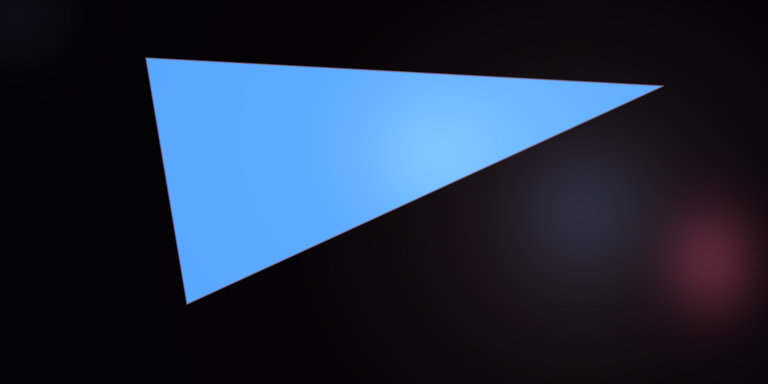
A Shadertoy shader for this background:

```glsl
// A sharp sky-blue triangle over a near-black field with soft coloured lights.
// Lights are Gaussian falloffs; the triangle is an exact distance function
// with a thin mauve rim. Lengths are in canvas heights, origin lower left.

const vec3 NIGHT = vec3(0.012, 0.006, 0.016);
const vec3 WARM  = vec3(0.110, 0.072, 0.078);
const vec3 SLATE = vec3(0.050, 0.100, 0.145);
const vec3 ROSE  = vec3(0.270, 0.095, 0.145);
const vec3 TEAL  = vec3(0.030, 0.050, 0.065);
const vec3 SKY   = vec3(0.350, 0.660, 1.000);
const vec3 SHINE = vec3(0.110, 0.085, 0.000);
const vec3 RIM   = vec3(0.520, 0.440, 0.600);

// Soft light: 1 at the centre, falling off over the given radii
float glow(vec2 p, vec2 centre, vec2 radius) {
    vec2 d = (p - centre) / radius;
    return exp(-dot(d, d));
}

// Offset from p to the nearest point of segment ab
vec2 segmentOffset(vec2 p, vec2 a, vec2 b) {
    vec2 ap = p - a, ab = b - a;
    return ap - ab * clamp(dot(ap, ab) / dot(ab, ab), 0.0, 1.0);
}

// Positive on the left side of the directed line ab
float side(vec2 p, vec2 a, vec2 b) {
    vec2 ap = p - a, ab = b - a;
    return ab.x * ap.y - ab.y * ap.x;
}

// Signed distance to a counter-clockwise triangle, negative inside
float triangleDistance(vec2 p, vec2 a, vec2 b, vec2 c) {
    float d = min(length(segmentOffset(p, a, b)),
              min(length(segmentOffset(p, b, c)), length(segmentOffset(p, c, a))));
    float inner = min(side(p, a, b), min(side(p, b, c), side(p, c, a)));
    return inner > 0.0 ? -d : d;
}

// Dark field with its scattered lights
vec3 backdrop(vec2 p) {
    vec3 colour = NIGHT;
    colour += WARM * glow(p, vec2(1.50, 0.43), vec2(0.54, 0.50));
    colour += SLATE * glow(p, vec2(1.52, 0.45), vec2(0.20, 0.20));
    colour += ROSE * glow(p, vec2(1.855, 0.318), vec2(0.125, 0.145));
    colour += TEAL * glow(p, vec2(0.04, 0.96), vec2(0.16, 0.14));
    return colour;
}

// Triangle fill with a highlight near its long lower edge
vec3 fill(vec2 p) {
    float highlight = glow(p, vec2(1.13, 0.59), vec2(0.17, 0.16));
    float spread = glow(p, vec2(1.30, 0.64), vec2(0.42, 0.32));
    return SKY + SHINE * (0.75 * highlight + 0.75 * spread);
}

void mainImage(out vec4 fragColor, in vec2 fragCoord) {
    vec2 p = fragCoord / iResolution.y;
    float pixel = 1.0 / iResolution.y;

    float d = triangleDistance(p, vec2(0.487, 0.208), vec2(1.727, 0.776), vec2(0.380, 0.849));
    float cover = 1.0 - smoothstep(-0.6 * pixel, 0.6 * pixel, d);
    float rim = 1.0 - smoothstep(0.0, 0.0012 + pixel, abs(d));

    vec3 colour = mix(backdrop(p), fill(p), cover);
    colour = mix(colour, RIM, 0.65 * rim);
    fragColor = vec4(colour, 1.0);
}
```
